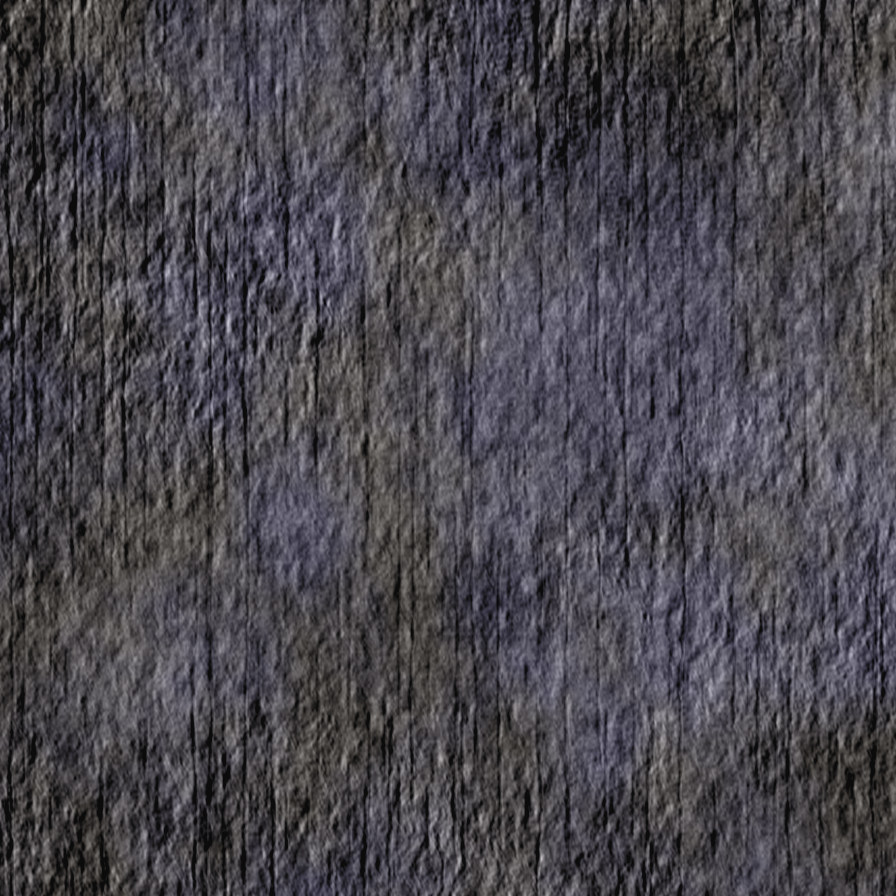
A Shadertoy shader for this texture:

```glsl
// Dark weathered wood bark: embossed vertical grain, ragged cracks and violet-grey patches.
#define BASE_LEVEL 0.305
#define PATCH_CONTRAST 0.30
#define GRAIN_CONTRAST 0.26
#define STREAK_CONTRAST 0.11
#define RELIEF_STRENGTH 0.72
#define CRACK_DARKNESS 0.19
#define PIT_DARKNESS 0.12
#define SPECKLE_CONTRAST 0.11
#define GRAIN_SCALE vec2(105.0, 52.0)
#define LIGHT_STEP vec2(0.0015, -0.0009)

float hash(vec2 p) {
    return fract(sin(dot(p, vec2(127.1, 311.7))) * 43758.5453);
}

float noise(vec2 p) {
    vec2 cell = floor(p), f = fract(p);
    f = f * f * (3.0 - 2.0 * f);
    float low = mix(hash(cell), hash(cell + vec2(1, 0)), f.x);
    float high = mix(hash(cell + vec2(0, 1)), hash(cell + vec2(1, 1)), f.x);
    return mix(low, high, f.y);
}

// Fractal noise, normalised to the range 0 to 1
float fbm(vec2 p, int octaves) {
    float sum = 0.0, total = 0.0, weight = 0.5;
    for (int i = 0; i < octaves; i++) {
        sum += weight * noise(p);
        total += weight;
        p = p * 2.03 + vec2(17.3, 9.1);
        weight *= 0.55;
    }
    return sum / total;
}

// One wandering, broken crack per column
float crackLayer(vec2 p, float columns, float lengthScale, float threshold) {
    float x = p.x * columns;
    float id = floor(x);
    vec2 seed = vec2(id * 13.0 + columns, 0.0);
    float wobble = 0.20 * (noise(seed + vec2(3, p.y * 9.0)) - 0.5)
                 + 0.07 * (noise(seed + vec2(5, p.y * 70.0)) - 0.5);
    float center = mix(0.25, 0.75, hash(seed)) + wobble;
    float dist = abs(fract(x) - center) / columns;
    float width = 0.0006 + 0.0022 * noise(seed + vec2(7, p.y * 55.0));
    float present = smoothstep(threshold, threshold + 0.15,
                               noise(seed + vec2(9, p.y * lengthScale)));
    return present * (1.0 - smoothstep(width * 0.4, width + 0.0013, dist));
}

float cracks(vec2 p) {
    float longCracks = crackLayer(p, 31.0, 4.0, 0.42);
    float shortCracks = crackLayer(p + 0.37, 57.0, 13.0, 0.56);
    return max(longCracks, 0.8 * shortCracks);
}

float grain(vec2 p) {
    p.x += 0.006 * (noise(p * vec2(45.0, 30.0)) - 0.5);
    return fbm(p * GRAIN_SCALE, 3);
}

float surfaceHeight(vec2 p) {
    return grain(p) - 0.12 * cracks(p);
}

void mainImage(out vec4 fragColor, in vec2 fragCoord) {
    vec2 p = fragCoord / iResolution.y;

    // Broad variation of brightness, roughness and hue
    float patches = fbm(p * vec2(6.5, 5.0) + 3.7, 5) - 0.5;
    float roughness = smoothstep(0.3, 0.7, fbm(p * vec2(4.0, 3.0) + 21.0, 3));
    float hue = fbm(p * vec2(9.0, 7.0) + 41.0, 4) - 0.5;

    // Relief lit from the upper left
    float relief = surfaceHeight(p + LIGHT_STEP) - surfaceHeight(p - LIGHT_STEP);
    relief *= RELIEF_STRENGTH * mix(0.75, 1.35, roughness);

    // Fine fibres, pits and speckle
    float streaks = noise(p * vec2(95.0, 9.0) + 8.0) - 0.5;
    float pits = smoothstep(0.60, 0.78, fbm(p * vec2(75.0, 30.0) + 61.0, 2));
    float speckle = noise(p * vec2(430.0, 290.0) + 5.0) - 0.5;

    float level = BASE_LEVEL + PATCH_CONTRAST * patches + relief;
    level += GRAIN_CONTRAST * (grain(p) - 0.5) + STREAK_CONTRAST * streaks;
    level += SPECKLE_CONTRAST * speckle;
    level -= PIT_DARKNESS * pits * mix(0.4, 1.0, roughness);
    level -= CRACK_DARKNESS * cracks(p) * mix(0.55, 1.0, roughness);
    level = max(level, 0.045);

    // Violet in the bright patches, brown in the dull ones
    float violet = clamp(0.5 + 2.2 * hue + 1.2 * patches, 0.0, 1.0);
    vec3 tint = mix(vec3(0.016, 0.000, -0.008), vec3(-0.008, -0.014, 0.050), violet);
    vec3 color = level + tint * smoothstep(0.0, 0.25, level);
    fragColor = vec4(clamp(color, 0.0, 1.0), 1.0);
}
```
